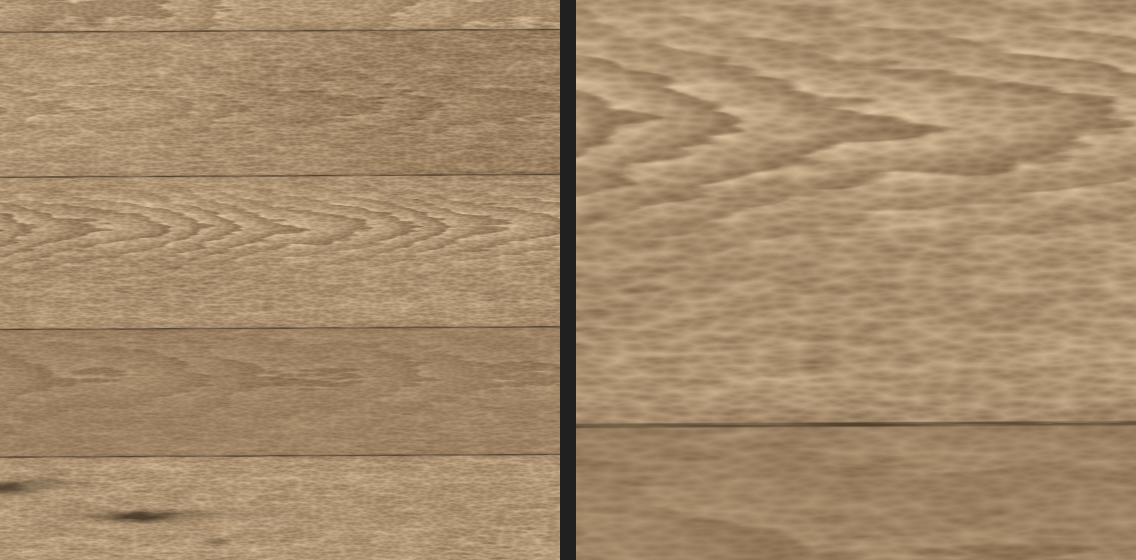
Left: the whole. Right: its middle third, enlarged.
Reproduce this texture procedurally as a WebGL 1 fragment shader.

```glsl
precision highp float;
uniform vec2 u_resolution;

vec2 hash2(vec2 p) {
  p = mod(p, 517.0);
  return fract(sin(vec2(dot(p, vec2(12.99, 78.23)), dot(p, vec2(39.35, 11.14)))) * 4375.85);
}

// Distance to the nearest scattered point
float cellular(vec2 p) {
  vec2 cell = floor(p), f = fract(p);
  float nearest = 4.0;
  for (int y = -1; y <= 1; y++) {
    for (int x = -1; x <= 1; x++) {
      vec2 o = vec2(float(x), float(y));
      vec2 d = o + hash2(cell + o) - f;
      nearest = min(nearest, dot(d, d));
    }
  }
  return sqrt(nearest);
}

float waves(vec2 p) {
  float sum = 0.0, amp = 0.5;
  for (int i = 0; i < 4; i++) {
    sum += amp * sin(p.x + 1.7 * sin(p.y)) * cos(p.y - 0.6 * p.x);
    p = mat2(1.6, 1.1, -1.1, 1.6) * p + 2.3;
    amp *= 0.55;
  }
  return sum;
}

// Growth rings cut into nested arches that point right
float arches(vec2 p, float frequency, float ragged) {
  float bend = 4.5 * (sqrt(p.y * p.y + 0.0003) - 0.017);
  float phase = frequency * (p.x + bend) + 0.3 * sin(p.x * 17.0) + ragged;
  float s = fract(phase);
  float dark = smoothstep(0.35, 0.82, s) * (1.0 - smoothstep(0.82, 0.96, s));
  float light = smoothstep(0.9, 1.0, s) + (1.0 - smoothstep(0.0, 0.25, s)) * step(s, 0.5);
  return 0.45 * light - dark + 0.2;
}

float knot(vec2 p, vec2 center, vec2 radius) {
  vec2 d = (p - center) / radius;
  return exp(-dot(d, d) * 1.3);
}

void main() {
  vec2 uv = gl_FragCoord.xy / u_resolution;
  vec2 p = vec2(uv.x, uv.y - 0.005 * (uv.x - 0.5));

  // Boards of unequal height
  vec4 seams = vec4(0.186, 0.414, 0.686, 0.945);
  float board = dot(step(seams, vec4(p.y)), vec4(1.0));
  vec4 gap = abs(p.y - seams);
  float seamDistance = min(min(gap.x, gap.y), min(gap.z, gap.w));

  // Per board: arch center, ring frequency, ring strength, tone
  vec4 figure = vec4(0.07, 3.0, 0.02, 0.04);
  if (board > 0.5) figure = vec4(0.329, 5.0, 0.05, -0.04);
  if (board > 1.5) figure = vec4(0.593, 11.0, 0.13, 0.025);
  if (board > 2.5) figure = vec4(0.81, 6.0, 0.06, 0.035 - 0.075 * smoothstep(0.15, 0.85, p.x));
  if (board > 3.5) figure = vec4(0.985, 4.0, 0.08, 0.035);

  // Stretched grain, gently bent
  float offset = board * 7.3;
  float bend = waves(vec2(p.x * 5.0 + offset, p.y * 14.0));
  vec2 g = vec2(p.x + offset, p.y + 0.006 * bend);
  float broad = cellular(g * vec2(7.0, 48.0));
  float fibre = cellular(g * vec2(22.0, 140.0) + 31.0);
  float fine = cellular(g * vec2(75.0, 250.0) + 67.0);
  float pores = 1.0 - smoothstep(0.08, 0.3, cellular(g * vec2(16.0, 95.0) + 11.0));

  float smoothBoard = board == 1.0 ? 0.65 : 1.0;
  float tone = figure.w + 0.022 * waves(vec2(p.x * 4.0 + offset, p.y * 11.0));
  tone += smoothBoard * (0.07 * (broad - 0.45) + 0.11 * (fibre - 0.45) + 0.13 * (fine - 0.45));
  tone -= smoothBoard * 0.06 * pores * smoothstep(-0.1, 0.4, bend);

  // Arched figure, fading away from its center
  vec2 q = vec2(p.x, p.y - figure.x + 0.004 * bend);
  float ragged = 0.28 * bend + 0.45 * (broad - 0.45) + 0.35 * (fibre - 0.45);
  float fade = exp(-q.y * q.y * 260.0) * (0.7 + 0.6 * fibre);
  tone += figure.z * fade * arches(q, figure.y, ragged);

  vec3 color = vec3(0.66, 0.555, 0.428) + tone * vec3(1.0, 1.0, 0.94);

  // Knots with ragged, streaked edges
  vec2 k = p + vec2(0.02, 0.005) * (fibre - 0.45) + vec2(0.0, 0.002 * bend);
  float knots = 0.85 * knot(k, vec2(0.01, 0.131), vec2(0.06, 0.012));
  knots += 0.3 * knot(k, vec2(0.09, 0.14), vec2(0.05, 0.012));
  knots += 0.85 * knot(k, vec2(0.25, 0.077), vec2(0.055, 0.01));
  knots += 0.35 * knot(k, vec2(0.27, 0.081), vec2(0.17, 0.009));
  knots += 0.4 * knot(k, vec2(0.385, 0.032), vec2(0.028, 0.006));
  color = mix(color, vec3(0.27, 0.215, 0.15), min(knots, 0.9));

  // Worn dark joints with a soft shadow
  float pixel = 1.0 / u_resolution.y;
  float joint = 1.0 - smoothstep(0.0009 - 0.5 * pixel, 0.0017 + 0.5 * pixel, seamDistance);
  float wear = 0.65 + 0.3 * sin(p.x * 19.0 + offset) * sin(p.x * 47.0);
  color *= 1.0 - 0.1 * exp(-seamDistance * 260.0);
  color = mix(color, vec3(0.3, 0.235, 0.16), joint * wear);

  gl_FragColor = vec4(color, 1.0);
}
```
